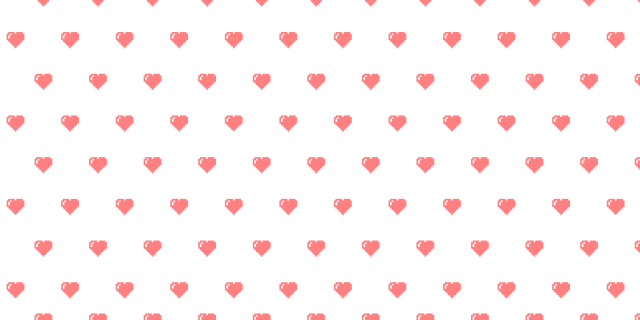
Reproduce this pattern procedurally as a WebGL 1 fragment shader.

```glsl
precision highp float;

uniform vec2 u_resolution;

// Lengths are fractions of the canvas height, measured from the top left
#define PITCH vec2(0.1705, 0.1303)
#define FIRST_CENTER vec2(0.0484, 0.1254)
#define STAGGER 0.512
#define BLOCK 0.00505
#define LAST_ROW 7.0
#define LAST_ROW_LIFT 0.0328
#define HEART_COLOR vec3(1.0, 0.5, 0.5)
#define PAPER_COLOR vec3(1.0)

// Fraction of a pixel of the given width covered by a box
float boxCoverage(vec2 p, vec2 lo, vec2 hi, float width) {
  vec2 overlap = min(p + 0.5 * width, hi) - max(p - 0.5 * width, lo);
  overlap = clamp(overlap / width, 0.0, 1.0);
  return overlap.x * overlap.y;
}

// Heart of 11 by 10 blocks; p is in blocks from the top middle, y down
float heartCoverage(vec2 p, float width) {
  float cover = 0.0;
  for (int i = 0; i < 10; i++) {
    float top = float(i);
    float halfWidth = i == 0 ? 4.5 : min(5.5, 9.5 - top);
    cover += boxCoverage(p, vec2(-halfWidth, top), vec2(halfWidth, top + 1.0), width);
  }
  // Notch between the lobes
  cover -= boxCoverage(p, vec2(-0.5, 0.0), vec2(0.5, 1.0), width);
  // Highlight on the left lobe
  cover -= boxCoverage(p, vec2(-3.5, 1.0), vec2(-2.5, 2.0), width);
  cover -= boxCoverage(p, vec2(-4.5, 2.0), vec2(-3.5, 4.0), width);
  return clamp(cover, 0.0, 1.0);
}

void main() {
  vec2 p = gl_FragCoord.xy / u_resolution.y;
  p.y = 1.0 - p.y;
  p -= FIRST_CENTER;

  // Staggered rows, with the lowest one set closer to its neighbour
  float row = floor(p.y / PITCH.y + 0.5);
  float lift = LAST_ROW_LIFT * step(LAST_ROW, row);
  float shift = STAGGER * PITCH.x * mod(row, 2.0);
  float column = floor((p.x - shift) / PITCH.x + 0.5);
  vec2 center = vec2(column * PITCH.x + shift, row * PITCH.y - lift);

  vec2 block = (p - center) / BLOCK + vec2(0.0, 5.0);
  float pixelWidth = 1.0 / (u_resolution.y * BLOCK);
  float heart = heartCoverage(block, pixelWidth);
  gl_FragColor = vec4(mix(PAPER_COLOR, HEART_COLOR, heart), 1.0);
}
```
